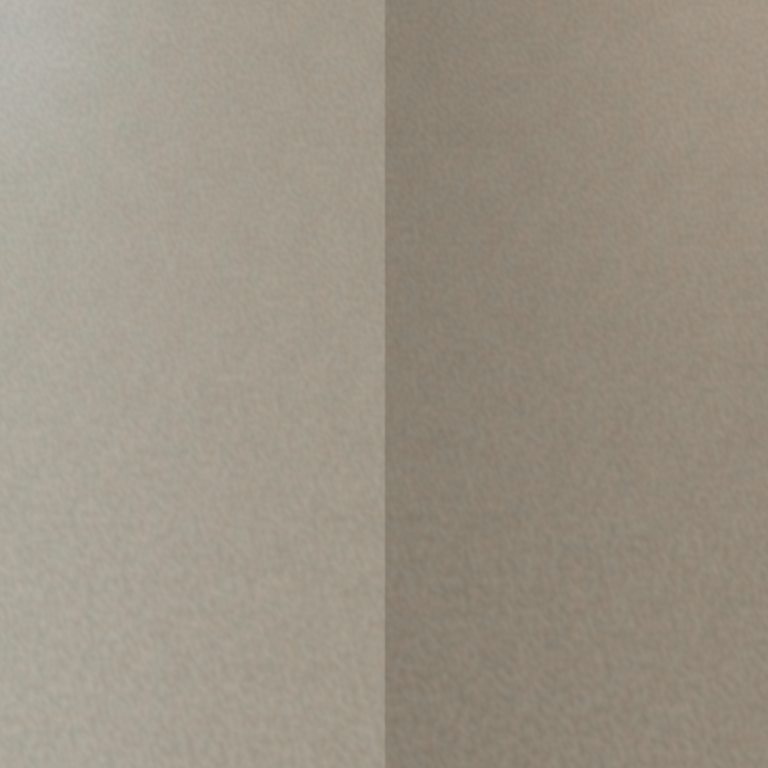
Reproduce this texture procedurally as a three.js fragment shader.

```glsl
// Two plaster walls meeting at a vertical corner, one lit and one shaded, with fine grain.
varying vec2 vUv;

const float CORNER_X = 0.5013;
const float CORNER_SOFTNESS = 0.0018;
const vec3 LIT_OUTER = vec3(0.675, 0.660, 0.610);
const vec3 LIT_INNER = vec3(0.628, 0.596, 0.540);
const vec3 SHADE_INNER = vec3(0.535, 0.500, 0.445);
const vec3 SHADE_OUTER = vec3(0.572, 0.532, 0.475);
const vec3 COOL_GLOW = vec3(0.040, 0.050, 0.075);
const vec3 WARM_GLOW = vec3(0.060, 0.053, 0.050);
const vec2 FINE_GRAIN = vec2(150.0, 125.0);
const vec2 COARSE_GRAIN = vec2(100.0, 72.0);
const float GRAIN_SLANT = 0.25;
const float GRAIN_STRENGTH = 0.052;
const float MOTTLE_STRENGTH = 0.014;
const float TINT_STRENGTH = 0.016;

vec2 hashGradient(vec2 cell) {
  vec3 p = fract(cell.xyx * vec3(0.1031, 0.1030, 0.0973));
  p += dot(p, p.yzx + 33.33);
  float angle = 6.28318 * fract((p.x + p.y) * p.z);
  return vec2(cos(angle), sin(angle));
}

float gradientNoise(vec2 p) {
  vec2 cell = floor(p);
  vec2 f = fract(p);
  vec2 u = f * f * f * (f * (f * 6.0 - 15.0) + 10.0);
  float a = dot(hashGradient(cell), f);
  float b = dot(hashGradient(cell + vec2(1.0, 0.0)), f - vec2(1.0, 0.0));
  float c = dot(hashGradient(cell + vec2(0.0, 1.0)), f - vec2(0.0, 1.0));
  float d = dot(hashGradient(cell + 1.0), f - 1.0);
  return mix(mix(a, b, u.x), mix(c, d, u.x), u.y);
}

// Grain grows coarser toward the bottom, where the wall is nearer.
float plasterGrain(vec2 uv) {
  vec2 p = vec2(uv.x + GRAIN_SLANT * uv.y, uv.y);
  float fine = gradientNoise(p * FINE_GRAIN);
  float coarse = gradientNoise(p * COARSE_GRAIN + 17.0);
  float nearness = 1.0 - smoothstep(0.0, 1.0, uv.y);
  return mix(fine, coarse, mix(0.25, 0.7, nearness)) * mix(0.75, 1.1, nearness);
}

vec3 litWall(vec2 uv) {
  vec3 color = mix(LIT_OUTER, LIT_INNER, smoothstep(-0.1, 0.52, uv.x));
  float glow = exp(-dot((uv - vec2(0.0, 1.0)) * vec2(6.5, 4.5), (uv - vec2(0.0, 1.0)) * vec2(6.5, 4.5)));
  return color + COOL_GLOW * glow;
}

vec3 shadedWall(vec2 uv) {
  vec3 color = mix(SHADE_INNER, SHADE_OUTER, smoothstep(0.47, 1.0, uv.x));
  vec2 fromGlow = (uv - vec2(1.02, 1.05)) * vec2(3.2, 2.4);
  return color + WARM_GLOW * exp(-dot(fromGlow, fromGlow));
}

void main() {
  // Broad light on each wall
  float shade = smoothstep(-CORNER_SOFTNESS, CORNER_SOFTNESS, vUv.x - CORNER_X);
  vec3 color = mix(litWall(vUv), shadedWall(vUv), shade);

  // Brightness grain, soft mottling and a faint warm-cool variation
  float mottle = gradientNoise(vUv * vec2(24.0, 20.0) + 5.0);
  float tint = gradientNoise(vUv * vec2(46.0, 40.0) + 61.0);
  color += GRAIN_STRENGTH * plasterGrain(vUv) + MOTTLE_STRENGTH * mottle;
  color += TINT_STRENGTH * tint * vec3(1.0, -0.3, -0.5);

  gl_FragColor = vec4(color, 1.0);
}
```
